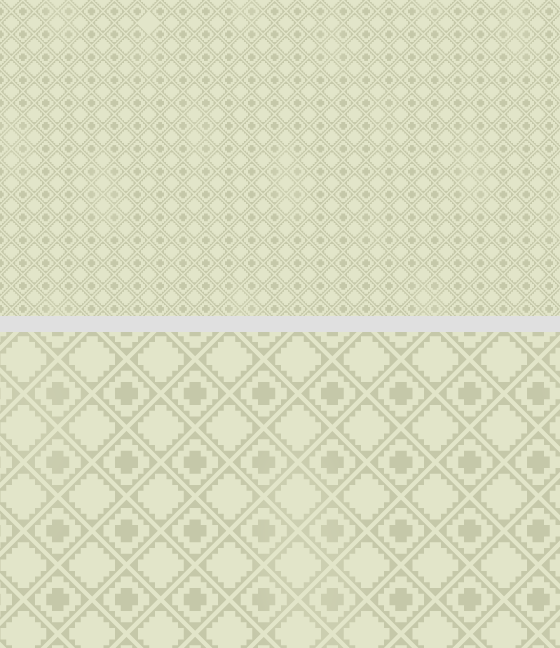
Top, the full canvas; bottom, a detail of the centre.
Reproduce this pattern procedurally as a Shadertoy shader.

```glsl
// Pale sage knit lattice: stepped diamonds and small stepped crosses split by fine diagonals.
#define REPEATS_DOWN 13.81
#define STITCHES 12.0
#define CROSS_STEPS 2.5
#define BAND_CENTRE 6.0
#define BAND_HALF 1.5
#define LINE_HALF 0.53
#define BARE_CELL vec2(6.0, 1.0)
#define FADE 0.24
#define SAMPLES 4
#define LIGHT vec3(0.888, 0.899, 0.788)
#define DARK vec3(0.772, 0.783, 0.662)

// Dark stitch coverage; g counts repeats from the upper left corner
float stitches(vec2 g) {
    vec2 local = (fract(g + vec2(0.5, 0.0)) - 0.5) * STITCHES;
    vec2 stitch = abs(floor(local) + 0.5);
    float steps = stitch.x + stitch.y;

    // Toothed band with a straight pale diagonal along its middle
    float diagonal = abs(local.x) + abs(local.y) - BAND_CENTRE;
    float band = 1.0 - step(BAND_HALF, abs(steps - BAND_CENTRE));
    band *= step(LINE_HALF, abs(diagonal));

    // One open diamond has lost its outline
    vec2 diamond = floor(g + vec2(0.0, 0.5));
    float bare = 1.0 - step(0.5, distance(diamond, BARE_CELL));
    band *= 1.0 - bare * step(0.0, diagonal);

    float plus = 1.0 - step(CROSS_STEPS, steps);
    return max(plus, band);
}

// Slow uneven wear from layered sines
float wear(vec2 g) {
    float waves = sin(g.x * 1.57 + 0.6) * sin(g.y * 0.42 - 1.6)
                + 0.5 * sin(g.x * 0.7 - g.y * 0.9);
    return FADE * smoothstep(0.2, 1.4, waves);
}

void mainImage(out vec4 fragColor, in vec2 fragCoord) {
    // Average a grid of samples inside each pixel for smooth edges
    float cover = 0.0;
    for (int j = 0; j < SAMPLES; j++) {
        for (int i = 0; i < SAMPLES; i++) {
            vec2 offset = (vec2(i, j) + 0.5) / float(SAMPLES) - 0.5;
            vec2 p = (fragCoord + offset) / iResolution.y;
            cover += stitches(vec2(p.x, 1.0 - p.y) * REPEATS_DOWN);
        }
    }
    cover /= float(SAMPLES * SAMPLES);

    vec2 uv = fragCoord / iResolution.y;
    cover *= 1.0 - wear(vec2(uv.x, 1.0 - uv.y) * REPEATS_DOWN);
    fragColor = vec4(mix(LIGHT, DARK, cover), 1.0);
}
```
